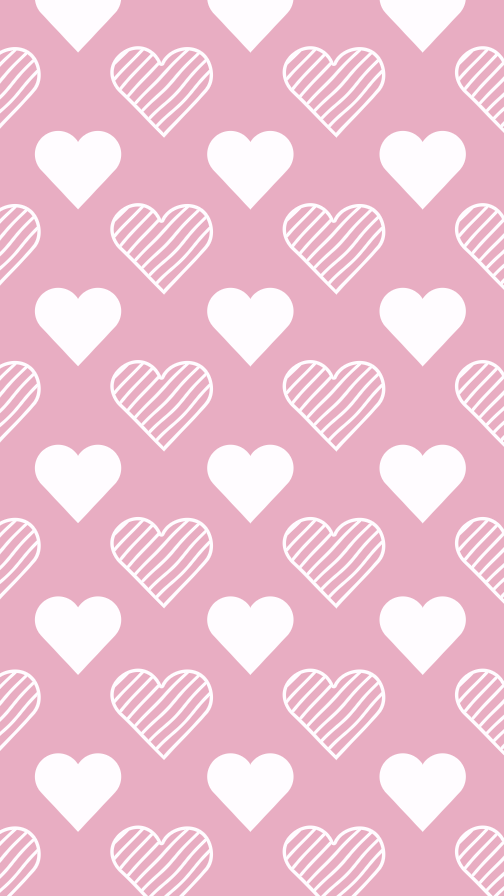
Reproduce this pattern procedurally as a Shadertoy shader.

```glsl
const float CANVAS_WIDTH = 432.0;              // design units across the canvas
const vec2 PERIOD = vec2(147.7, 134.5);
const float SEAM_SHIFT = 4.5;                  // rows close up once, after the fourth
const float SEAM_ROW = 3.0;

const vec2 SOLID_TIP = vec2(66.9, 45.0);       // first tips, measured from the top left
const vec2 SOLID_LOBE = vec2(17.0, 47.3);
const float SOLID_RADIUS = 20.0;

const vec2 STRIPED_TIP = vec2(140.6, 118.0);
const vec2 STRIPED_LOBE = vec2(21.0, 55.0);
const float STRIPED_RADIUS = 23.0;
const float STRIPED_LEAN = 0.03;
const float OUTLINE_WIDTH = 2.9;
const float STRIPE_WIDTH = 2.7;
const float STRIPE_SPACING = 9.0;
const float STRIPE_ANGLE = 0.79;

const vec3 PINK = vec3(0.91, 0.68, 0.76);
const vec3 WHITE = vec3(1.0, 0.99, 1.0);

// Coordinates inside a repeat: origin at the heart's tip, y upward
vec2 tileFromTip(vec2 p, vec2 tip) {
    float margin = 30.0;
    float seam = tip.y + SEAM_ROW * PERIOD.y + margin - 1.0;
    p.y += SEAM_SHIFT * step(seam, p.y);
    float x = mod(p.x - tip.x + 0.5 * PERIOD.x, PERIOD.x) - 0.5 * PERIOD.x;
    float y = mod(tip.y - p.y + margin, PERIOD.y) - margin;
    return vec2(x, y);
}

// Signed distance to two round lobes joined to a tip by tangents
float heartDistance(vec2 p, vec2 lobe, float radius) {
    p.x = abs(p.x);
    float lobeSq = dot(lobe, lobe);
    float tangentLength = sqrt(lobeSq - radius * radius);
    vec2 tangent = (tangentLength * lobe + radius * vec2(lobe.y, -lobe.x)) / lobeSq;
    float side = dot(p, tangent) < 0.0 ? length(p) : dot(p, vec2(tangent.y, -tangent.x));

    vec2 q = p - lobe;
    float arc = length(q) - radius;
    if (q.x < 0.0) {
        vec2 cleft = vec2(-lobe.x, sqrt(radius * radius - lobe.x * lobe.x));
        bool belowCleft = cleft.x * q.y - cleft.y * q.x > 0.0;
        return belowCleft ? max(side, -length(q - cleft)) : arc;
    }
    return dot(q, tangent) > 0.0 ? arc : side;
}

float coverage(float d, float pixel) {
    return clamp(0.5 - d / pixel, 0.0, 1.0);
}

float solidHeart(vec2 p, float pixel) {
    vec2 q = tileFromTip(p, SOLID_TIP);
    return coverage(heartDistance(q, SOLID_LOBE, SOLID_RADIUS), pixel);
}

float stripedHeart(vec2 p, float pixel) {
    vec2 q = tileFromTip(p, STRIPED_TIP);

    // Hand-drawn lean and wobble
    q.x += STRIPED_LEAN * q.y;
    q += 0.5 * sin(q.yx * vec2(0.13, 0.11));
    float d = heartDistance(q, STRIPED_LOBE, STRIPED_RADIUS);
    float outline = abs(d + 0.5 * OUTLINE_WIDTH) - 0.5 * OUTLINE_WIDTH;

    // Diagonal hatching, clipped to the heart
    float across = dot(q, vec2(sin(STRIPE_ANGLE), -cos(STRIPE_ANGLE)));
    across += 0.5 * OUTLINE_WIDTH + 0.3 * sin(0.1 * (q.x + q.y));
    float nearest = abs(fract(across / STRIPE_SPACING + 0.5) - 0.5) * STRIPE_SPACING;
    float stripes = max(nearest - 0.5 * STRIPE_WIDTH, d);

    return coverage(min(outline, stripes), pixel);
}

void mainImage(out vec4 fragColor, in vec2 fragCoord) {
    float pixel = CANVAS_WIDTH / iResolution.x;
    vec2 p = vec2(fragCoord.x, iResolution.y - fragCoord.y) * pixel;
    float ink = max(solidHeart(p, pixel), stripedHeart(p, pixel));
    fragColor = vec4(mix(PINK, WHITE, ink), 1.0);
}
```
